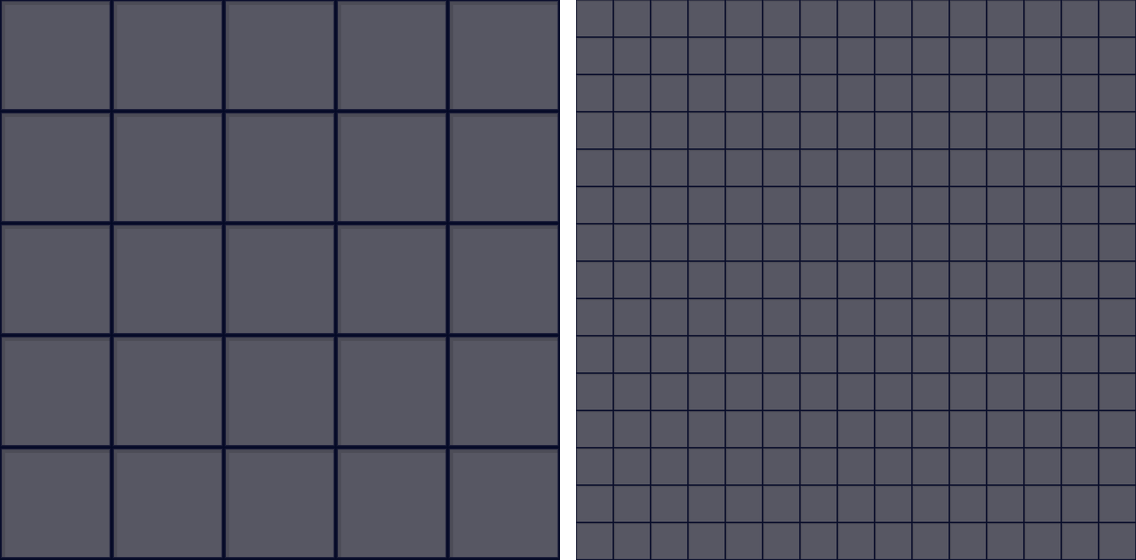
Left, the tile; right, the same tile 3 across and 3 down.
A Shadertoy shader for this pattern:

```glsl
// Five by five plain slate tiles with navy grout and a faint shadow on the top and left edges.

// Distance to the nearest grout centre line, in cells
float groutDistance(vec2 cell) {
    vec2 d = min(cell, 1.0 - cell);
    return min(d.x, d.y);
}

void mainImage(out vec4 fragColor, in vec2 fragCoord) {
    vec2 uv = fragCoord / iResolution.xy;

    // Cell coordinates run right and down; the small shift centres the grout
    vec2 cell = fract(vec2(uv.x, 1.0 - uv.y) * 5.0 + vec2(0.003, 0.006));
    float pixel = 5.0 / min(iResolution.x, iResolution.y);
    float soft = max(0.004, 0.5 * pixel);

    // Tile face with its narrow edge shadow
    float shadeDistance = min(cell.x, cell.y);
    float shade = 1.0 - smoothstep(0.05 - soft, 0.05 + soft, shadeDistance);
    vec3 color = mix(vec3(0.34, 0.34, 0.39), vec3(0.30, 0.30, 0.34), shade);

    // Grout, darkest along its centre
    float d = groutDistance(cell);
    vec3 grout = mix(vec3(0.02, 0.04, 0.15), vec3(0.06, 0.07, 0.19),
                     smoothstep(0.004, 0.013, d));
    color = mix(grout, color, smoothstep(0.0185 - soft, 0.0185 + soft, d));

    fragColor = vec4(color, 1.0);
}
```
